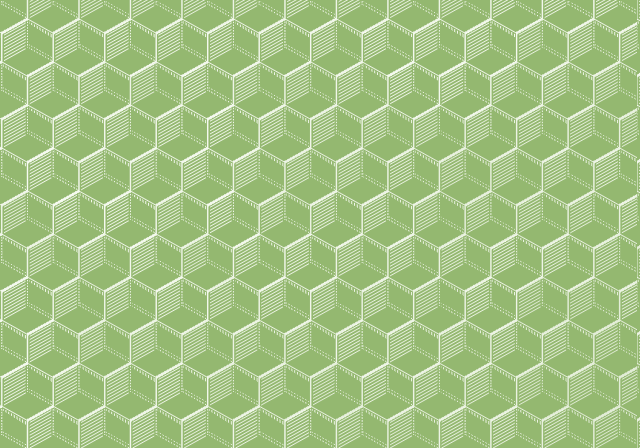
This pattern is drawn by a Shadertoy shader. Its source:

```glsl
// Isometric cubes in white line work on leaf green: one hatched side, one side
// with ticks and dots, and a plain top. The plane is cut into hexagons, and each
// hexagon's edges and faces are inked with distance functions.

const vec2  REPEATS    = vec2(12.43, 10.41);  // cubes across, rows down
const vec2  OFFSET     = vec2(0.034, 0.305);  // lattice origin, in cubes and rows
const float SIDE       = 0.555;               // edge height; one cube is 1 wide
const float ROW        = 1.5 * SIDE;          // row to row distance
const float SLANT      = 0.874;               // height to distance on sloped edges
const float SEAM       = 0.995;               // where the sheet starts over
const float SEAM_PHASE = 0.534;               // lattice phase after the seam
const float HATCHES    = 9.0;
const float STEP       = 0.054;               // spacing of ticks and dots
const float THICK_W    = 0.026;               // half widths of the lines
const float POST_W     = 0.014;
const float THIN_W     = 0.0085;
const float HATCH_W    = 0.0082;
const float DOT_W      = 0.0095;
const float WEAR       = 0.12;                // ink loss between cubes
const float FADE       = 0.14;                // ink loss toward the lower right
const vec3  GREEN      = vec3(0.58, 0.72, 0.44);
const vec3  WHITE      = vec3(0.97, 0.985, 0.95);

float hash(vec2 p) {
    return fract(sin(dot(p, vec2(127.1, 311.7))) * 43758.5);
}

// Signed distance to the nearest of many lines spaced evenly, one at zero
float lines(float x, float spacing, float halfWidth) {
    return abs(fract(x / spacing + 0.5) - 0.5) * spacing - halfWidth;
}

// Signed distance to a band from a to b
float band(float x, float a, float b) {
    return max(a - x, x - b);
}

// Position from the centre of the hexagon in a given row
vec2 hexLocal(vec2 p, float row, out vec2 id) {
    float shift = OFFSET.x + 0.5 * mod(row, 2.0);
    id = vec2(floor(p.x - shift + 0.5), row);
    return p - vec2(id.x + shift, (row + OFFSET.y) * ROW);
}

// Below 1 inside the hexagon
float hexNorm(vec2 q) {
    q = abs(q);
    return max(2.0 * q.x, q.y / SIDE + q.x);
}

// Hexagon outline: heavy toothed edge, thin edge, upright post
float outline(vec2 q, float rise, float fall) {
    float teeth = 0.005 * (abs(fract(q.x / STEP) - 0.5) * 4.0 - 1.0);
    float thick = (SIDE - abs(rise)) * SLANT - THICK_W - teeth;
    float thin  = (SIDE - abs(fall)) * SLANT - THIN_W;
    float post  = 0.5 - abs(q.x) - POST_W;
    return min(thick, min(thin, post));
}

// Left side: hatching parallel to the heavy edge
float hatchedFace(vec2 q, float rise) {
    float d = lines(rise, SIDE / HATCHES, HATCH_W / SLANT) * SLANT;
    d = max(d, band(q.x, -0.455, -0.04));
    return max(d, band(rise, -0.02, SIDE));
}

// Right side: ticks under the thin edge, two rows of dots along the foot
float tickedFace(vec2 q, float fall) {
    float columns = lines(q.x - 0.5 * STEP, STEP, DOT_W);
    float ticks = band(SIDE - fall, 0.035, 0.07 + 0.06 * q.x);
    float dots = min(abs(fall - 0.01) - 0.011, abs(fall - 0.07) - 0.007);
    return max(max(columns, min(ticks, dots)), band(q.x, 0.03, 0.47));
}

// Dotted upright between the two sides
float dottedPost(vec2 q) {
    float d = max(abs(q.x) - DOT_W, lines(q.y, STEP, 0.013));
    return max(d, band(q.y, 0.0, SIDE - 0.04));
}

void mainImage(out vec4 fragColor, in vec2 fragCoord) {
    vec2 uv = fragCoord / iResolution.xy;
    vec2 p = uv * REPEATS * vec2(1.0, ROW);
    if (uv.x > SEAM) p.x += SEAM_PHASE - SEAM * REPEATS.x;
    float pixel = REPEATS.x / iResolution.x;

    // Choose the hexagon that holds this point
    float row = floor(p.y / ROW - OFFSET.y);
    vec2 id, idAbove;
    vec2 q = hexLocal(p, row, id);
    vec2 above = hexLocal(p, row + 1.0, idAbove);
    if (hexNorm(above) < hexNorm(q)) {
        q = above;
        id = idAbove;
    }

    // Height above the rising and falling diagonals through the centre
    float rise = q.y - SIDE * q.x;
    float fall = q.y + SIDE * q.x;

    float d = outline(q, rise, fall);
    d = min(d, hatchedFace(q, rise));
    d = min(d, tickedFace(q, fall));
    d = min(d, dottedPost(q));

    // Uneven printing: each cube takes ink differently, fading across the sheet
    float ink = clamp(0.5 - d / pixel, 0.0, 1.0);
    ink *= 1.0 - WEAR * hash(id) - FADE * uv.x * (1.0 - uv.y);
    fragColor = vec4(mix(GREEN, WHITE, ink), 1.0);
}
```
